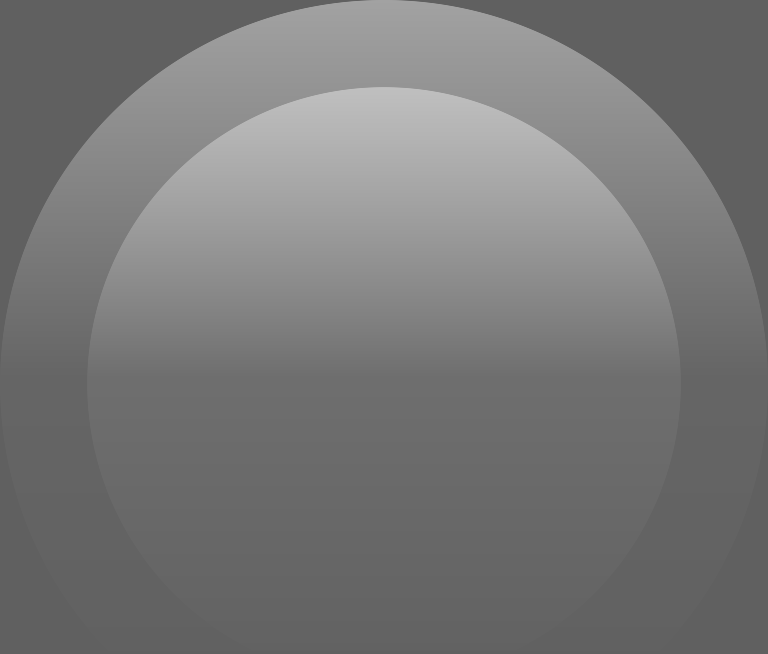
Give the GLSL for this background, as a WebGL 2 fragment shader.

```glsl
#version 300 es
precision highp float;
// Two concentric grey discs on a flat dark ground. Each disc is a circle
// distance function filled with a vertical gradient that falls quickly to a
// bend near the centre, then fades slowly into the ground at the bottom.
uniform vec2 u_resolution;
out vec4 outColor;

const float GROUND = 0.376;
const vec2 CENTRE = vec2(0.5, 0.5);   // x, depth below the top edge
const float OUTER_RADIUS = 0.5;
const float INNER_RADIUS = 0.3865;
const float BEND_DEPTH = 0.49;
const float FLOOR_DEPTH = 0.847;

// Antialiased coverage of a signed distance (negative inside)
float coverage(float distanceToEdge, float pixel) {
  return 1.0 - smoothstep(-0.5 * pixel, 0.5 * pixel, distanceToEdge);
}

float disc(vec2 p, vec2 centre, float radius, float pixel) {
  return coverage(length(p - centre) - radius, pixel);
}

// Vertical shade through top, bend and floor; bulge lifts the upper part
float sheen(float depth, float topDepth, vec3 shades, float bulge) {
  float upper = clamp((depth - topDepth) / (BEND_DEPTH - topDepth), 0.0, 1.0);
  float lower = clamp((depth - BEND_DEPTH) / (FLOOR_DEPTH - BEND_DEPTH), 0.0, 1.0);
  float shade = mix(shades.x, shades.y, upper) + bulge * upper * (1.0 - upper);
  return mix(shade, shades.z, lower);
}

void main() {
  // Canvas width is one unit; depth is measured down from the top
  float pixel = 1.0 / u_resolution.x;
  vec2 p = vec2(gl_FragCoord.x, u_resolution.y - gl_FragCoord.y) * pixel;

  float outerShade = sheen(p.y, 0.0, vec3(0.635, 0.397, 0.381), 0.0);
  float innerShade = sheen(p.y, CENTRE.y - INNER_RADIUS,
                           vec3(0.75, 0.433, 0.385), 0.05);

  // Layer the discs, both cut off just above the bottom edge
  float aboveFloor = coverage(p.y - FLOOR_DEPTH, pixel);
  float grey = GROUND;
  grey = mix(grey, outerShade, disc(p, CENTRE, OUTER_RADIUS, pixel) * aboveFloor);
  grey = mix(grey, innerShade, disc(p, CENTRE, INNER_RADIUS, pixel) * aboveFloor);
  outColor = vec4(vec3(grey), 1.0);
}
```
